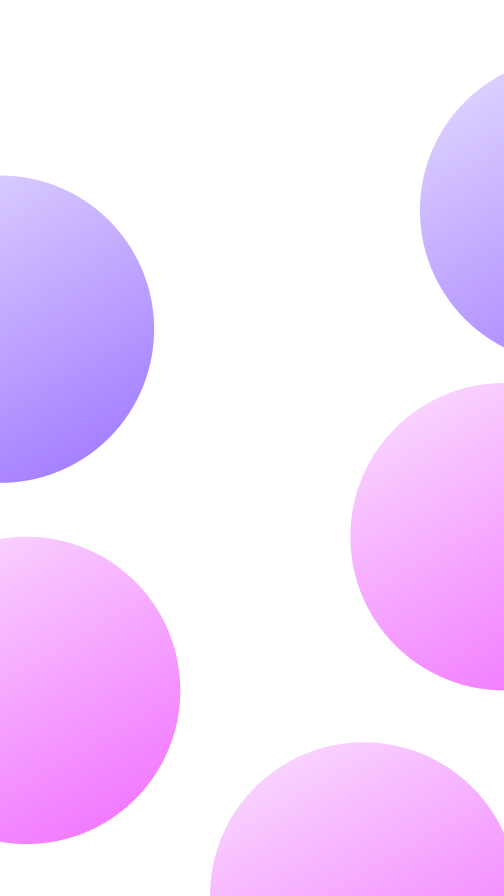
Give the GLSL for this background, as a WebGL 2 fragment shader.

```glsl
#version 300 es
precision highp float;

uniform vec2 u_resolution;
out vec4 fragColor;

#define DISC_RADIUS 0.1715
#define GRADIENT_DIR normalize(vec2(0.5, -0.866))
#define BACKGROUND vec3(1.0)
#define VIOLET_LIGHT vec3(0.86, 0.81, 1.0)
#define VIOLET_DEEP vec3(0.65, 0.505, 1.0)
#define PINK_LIGHT vec3(0.975, 0.82, 1.0)
#define PINK_DEEP vec3(0.95, 0.48, 1.0)

// Disc centres in units of canvas height; z selects violet (0) or pink (1)
const int DISC_COUNT = 5;
const vec3 DISCS[DISC_COUNT] = vec3[DISC_COUNT](
    vec3(0.0005, 0.6326, 0.0),
    vec3(0.6402, 0.7652, 0.0),
    vec3(0.5625, 0.4010, 1.0),
    vec3(0.0297, 0.2295, 1.0),
    vec3(0.4059, 0.0000, 1.0)
);

// Diagonal gradient running from the light rim to the deep rim of a disc
vec3 discColor(vec2 offset, float pinkness) {
    float t = clamp(0.5 + 0.5 * dot(offset, GRADIENT_DIR) / DISC_RADIUS, 0.0, 1.0);
    vec3 light = mix(VIOLET_LIGHT, PINK_LIGHT, pinkness);
    vec3 deep = mix(VIOLET_DEEP, PINK_DEEP, pinkness);
    return mix(light, deep, t);
}

// Antialiased coverage, one pixel wide at the rim
float discMask(vec2 offset, float pixel) {
    return clamp(0.5 - (length(offset) - DISC_RADIUS) / pixel, 0.0, 1.0);
}

void main() {
    float pixel = 1.0 / u_resolution.y;
    vec2 p = gl_FragCoord.xy * pixel;

    vec3 color = BACKGROUND;
    for (int i = 0; i < DISC_COUNT; i++) {
        vec2 offset = p - DISCS[i].xy;
        color = mix(color, discColor(offset, DISCS[i].z), discMask(offset, pixel));
    }
    fragColor = vec4(color, 1.0);
}
```
